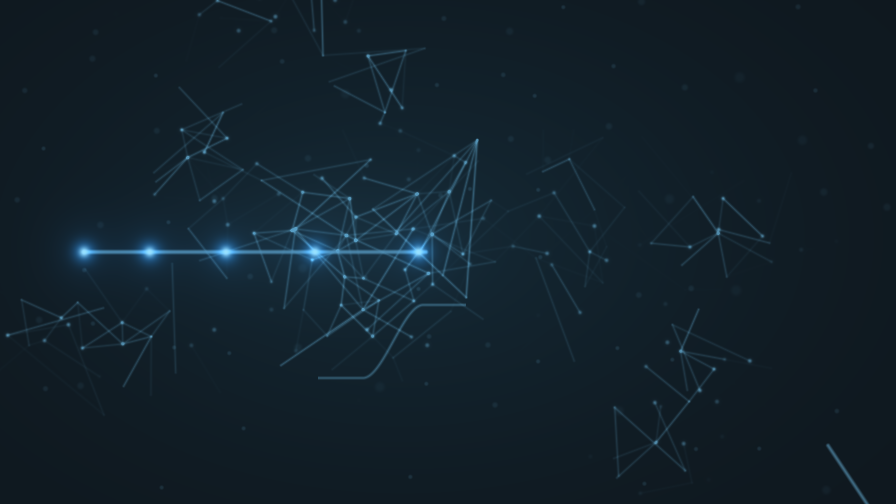
Give the GLSL for this background, as a Shadertoy shader.

```glsl
// Glowing beacons on a bar amid a drifting blue plexus of nodes and links on dark teal.

const vec3 EDGE_COLOR   = vec3(0.058, 0.092, 0.118);
const vec3 CENTER_COLOR = vec3(0.074, 0.146, 0.190);
const vec3 LINK_COLOR   = vec3(0.25, 0.43, 0.52);
const vec3 BAR_COLOR    = vec3(0.32, 0.55, 0.68);
const vec3 HALO_COLOR   = vec3(0.10, 0.40, 0.68);
const vec3 CORE_COLOR   = vec3(0.60, 0.88, 1.00);

const float LINK_WIDTH  = 0.0015;
const float LINK_BLUR   = 0.0012;
const float COARSE_CELL = 0.125;
const float FINE_CELL   = 0.070;
const float DUST_CELL   = 0.130;

const int   BEACONS      = 5;
const vec2  BEACON_START = vec2(0.167, 0.5);
const float BEACON_STEP  = 0.130;
const float STEP_GROWTH  = 1.165;
const float BAR_END      = 0.845;

const int  FAN_STRANDS = 5;
const vec2 FAN_APEX    = vec2(0.947, 0.722);
const vec2 FAN_LEFT    = vec2(0.740, 0.585);
const vec2 FAN_RIGHT   = vec2(0.925, 0.410);

// Plexus clusters: centre and radii, in units of canvas height; the first two are dense.
const int CLUSTERS = 11;
const vec4 CLUSTER[CLUSTERS] = vec4[CLUSTERS](
    vec4(0.68, 0.53, 0.20, 0.10), vec4(0.88, 0.53, 0.06, 0.12),
    vec4(0.74, 0.34, 0.11, 0.06), vec4(0.20, 0.33, 0.17, 0.07),
    vec4(1.43, 0.55, 0.13, 0.06), vec4(1.39, 0.29, 0.08, 0.09),
    vec4(1.14, 0.54, 0.08, 0.13), vec4(0.40, 0.70, 0.09, 0.07),
    vec4(0.55, 0.98, 0.14, 0.05), vec4(0.75, 0.84, 0.05, 0.09),
    vec4(1.30, 0.13, 0.07, 0.08));

float pixel;

float hash(vec2 p) {
    vec3 q = fract(vec3(p.xyx) * 0.1031);
    q += dot(q, q.yzx + 33.33);
    return fract((q.x + q.y) * q.z);
}

vec2 hash2(vec2 p) { return vec2(hash(p), hash(p + 47.3)); }

float segment(vec2 p, vec2 a, vec2 b) {
    vec2 ab = b - a;
    return length(p - a - ab * clamp(dot(p - a, ab) / dot(ab, ab), 0.0, 1.0));
}

float stroke(float d, float halfWidth) {
    float soft = pixel + LINK_BLUR;
    return 1.0 - smoothstep(halfWidth - soft, halfWidth + soft, d);
}

float density(vec2 p) {
    float best = 0.0;
    for (int i = 0; i < CLUSTERS; i++) {
        vec2 q = (p - CLUSTER[i].xy) / CLUSTER[i].zw;
        best = max(best, (i < 2 ? 1.0 : 0.66) * exp(-0.7 * dot(q, q)));
    }
    return best;
}

vec2 node(vec2 id, float cell, float seed) {
    return (id + 0.08 + 0.84 * hash2(id + seed)) * cell;
}

// Jittered nodes joined to their four forward neighbours where a cluster is dense.
float plexus(vec2 p, float cell, float seed, float sparsity) {
    float light = 0.0, reach = LINK_WIDTH + LINK_BLUR + pixel;
    vec2 home = floor(p / cell);
    for (int k = 0; k < 9; k++) {
        vec2 id = home + vec2(k % 3, k / 3) - 1.0;
        vec2 a = node(id, cell, seed);
        float dotDist = length(p - a);
        if (dotDist < 0.012) {
            float shown = smoothstep(0.0, 0.25, density(a) - 0.5 * sparsity * hash(id + seed + 9.0));
            light += shown * (0.7 * stroke(dotDist, 0.0035) + 0.2 * exp(-dotDist * dotDist * 3e4));
        }
        for (int j = 0; j < 4; j++) {
            vec2 next = j < 3 ? vec2(j - 1, 1) : vec2(1, 0);
            vec2 b = node(id + next, cell, seed);
            float d = segment(p, a, b);
            if (d < reach) {
                float chance = hash(id * 4.0 + next + seed + 21.0);
                float on = smoothstep(0.0, 0.3, density(0.5 * (a + b)) - sparsity * chance - 0.05);
                light += on * mix(0.25, 0.85, hash(id + next * 7.0 + seed)) * stroke(d, LINK_WIDTH);
            }
        }
    }
    return light;
}

// Fan of strands from one apex, and a strand sagging below the bar.
float strands(vec2 p) {
    float light = 0.0;
    for (int i = 0; i < FAN_STRANDS; i++) {
        float t = float(i) / float(FAN_STRANDS - 1);
        light += mix(0.35, 0.8, t) * stroke(segment(p, FAN_APEX, mix(FAN_LEFT, FAN_RIGHT, t)), LINK_WIDTH);
    }
    light += 0.7 * stroke(segment(p, FAN_LEFT, FAN_RIGHT), LINK_WIDTH);
    float t = clamp((p.x - 0.72) / 0.12, 0.0, 1.0);
    float sag = 0.25 + 0.145 * t * t * (3.0 - 2.0 * t);
    float slope = 7.25 * t * (1.0 - t);
    float inside = step(0.63, p.x) * step(p.x, FAN_RIGHT.x);
    return light + 0.8 * inside * stroke(abs(p.y - sag) / sqrt(1.0 + slope * slope), 0.002);
}

// Soft specks of varying size, one per cell.
float dust(vec2 p) {
    vec2 id = floor(p / DUST_CELL);
    vec2 center = (id + 0.15 + 0.7 * hash2(id + 5.0)) * DUST_CELL;
    float size = mix(0.004, 0.013, pow(hash(id + 71.0), 2.0));
    float gain = 0.0016 / size * step(0.3, hash(id + 13.0));
    return gain * (1.0 - smoothstep(0.3 * size, size + pixel, length(p - center)));
}

void mainImage(out vec4 fragColor, in vec2 fragCoord) {
    pixel = 1.0 / iResolution.y;
    vec2 p = fragCoord * pixel;

    // Backdrop with a broad central glow
    vec2 q = (p - vec2(0.80, 0.53)) / vec2(0.72, 0.46);
    vec3 color = mix(EDGE_COLOR, CENTER_COLOR, exp(-dot(q, q)));

    // Plexus, strands, specks and the lone streak in the lower right corner
    float light = plexus(p, COARSE_CELL, 3.0, 0.85) + 0.8 * plexus(p, FINE_CELL, 57.0, 1.0);
    light += strands(p) + 0.7 * dust(p);
    light += stroke(segment(p, vec2(1.643, 0.116), vec2(1.727, -0.01)), 0.003);
    vec2 haze = (p - CLUSTER[0].xy) / (1.3 * CLUSTER[0].zw);
    color += LINK_COLOR * (0.72 * min(light, 1.4) + 0.06 * exp(-dot(haze, haze)));

    // Bar through the beacons
    float barDist = segment(p, BEACON_START, vec2(BAR_END, BEACON_START.y));
    color = mix(color, BAR_COLOR, 0.8 * stroke(barDist, 0.0036));
    color += HALO_COLOR * 0.05 * exp(-barDist * 60.0);

    // Beacons at growing intervals
    vec2 beacon = BEACON_START;
    float gap = BEACON_STEP;
    for (int i = 0; i < BEACONS; i++) {
        float d = length(p - beacon);
        color += HALO_COLOR * (0.55 * exp(-d * d * 2200.0) + 0.24 * exp(-d * 28.0));
        color = mix(color, CORE_COLOR, exp(-d * d * 12000.0));
        beacon.x += gap;
        gap *= STEP_GROWTH;
    }
    fragColor = vec4(clamp(color, 0.0, 1.0), 1.0);
}
```
